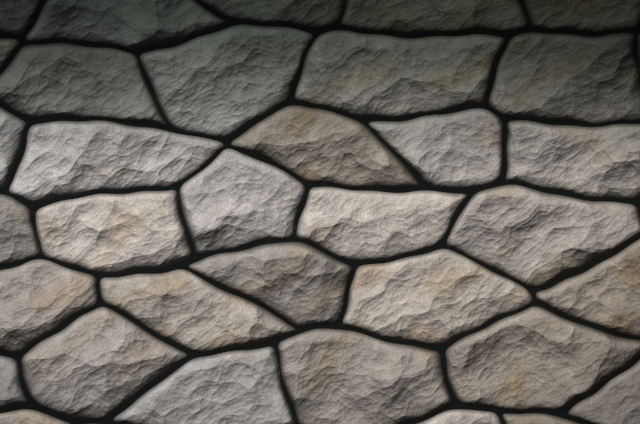
This texture is drawn by a Shadertoy shader. Its source:

```glsl
vec2 hash2(vec2 p) {
    vec3 q = fract(p.xyx * vec3(0.1031, 0.1030, 0.0973));
    q += dot(q, q.yzx + 33.33);
    return fract((q.xx + q.yz) * q.zy);
}

float smoothMin(float a, float b, float k) {
    float h = max(k - abs(a - b), 0.0) / k;
    return min(a, b) - 0.25 * k * h * h;
}

// Squared cellular distance with uneven cell floors: scooped bowls, sharp ridges
float scoops(vec2 p) {
    vec2 cell = floor(p);
    float nearest = 9.0;
    for (float y = -1.0; y <= 1.0; y++)
    for (float x = -1.0; x <= 1.0; x++) {
        vec2 c = cell + vec2(x, y);
        vec2 d = c + hash2(c) - p;
        nearest = min(nearest, dot(d, d) + 0.4 * hash2(c + 71.0).x);
    }
    return nearest;
}

vec2 stoneSite(vec2 cell) {
    vec2 stagger = vec2(0.5 * mod(cell.y, 2.0), 0.0);
    return cell + 0.5 + stagger + vec2(0.85, 0.7) * (hash2(cell + 17.0) - 0.5);
}

// Distance to the joint in canvas heights; also returns the stone's cell
float stoneEdge(vec2 p, out vec2 stone) {
    vec2 scale = vec2(2.75, 5.4);
    p += 0.009 * sin(p.yx * vec2(17.0, 13.0) + vec2(0.6, 2.1));
    p += 0.0018 * sin(p.yx * vec2(63.0, 57.0) + p * 31.0);
    vec2 s = p * scale, base = floor(s), site = s;
    float nearest = 99.0;
    for (float y = -2.0; y <= 2.0; y++)
    for (float x = -2.0; x <= 2.0; x++) {
        vec2 c = base + vec2(x, y), v = stoneSite(c) - s;
        if (dot(v, v) < nearest) {
            nearest = dot(v, v);
            stone = c;
            site = v;
        }
    }
    float edge = 0.3;
    for (float y = -2.0; y <= 2.0; y++)
    for (float x = -2.0; x <= 2.0; x++) {
        if (x == 0.0 && y == 0.0) continue;
        vec2 other = stoneSite(stone + vec2(x, y)) - s;
        vec2 n = normalize(other - site);
        float d = dot(0.5 * (site + other), n) / length(n * scale);
        edge = smoothMin(edge, d, 0.016);
    }
    return edge + 0.0012 * sin(p.x * 31.0 + 2.0 * sin(p.y * 27.0));
}

// Rounded stone faces carved by diagonal chips
float wallHeight(vec2 p, out vec2 stone, out float edge) {
    edge = stoneEdge(p, stone);
    float dome = 1.0 - exp(-max(edge, 0.0) / 0.009);
    vec2 q = p + 7.0 * hash2(stone);
    q += 0.009 * sin(q.yx * vec2(19.0, 23.0)) + 0.0025 * sin(q.yx * 71.0 + q * 37.0);
    q = vec2(0.7 * dot(q, vec2(0.87, 0.49)), dot(q, vec2(-0.49, 0.87)));
    float rough = 0.6 + 0.4 * sin(q.x * 23.0 + 2.0 * sin(q.y * 17.0));
    float chips = 0.0, freq = 5.5, slope = 0.19;
    for (int i = 0; i < 5; i++) {
        chips += slope * scoops(q * freq + float(i) * 9.7) / freq;
        freq *= 2.15;
        slope = (i < 2 ? 0.07 + 0.12 * rough : 0.14);
    }
    return dome * (0.007 + chips);
}

void mainImage(out vec4 fragColor, in vec2 fragCoord) {
    vec2 p = fragCoord / iResolution.y;
    vec2 uv = fragCoord / iResolution.xy;
    vec2 stone, tapStone;
    float edge, tapEdge, e = 0.0025;

    // Daylight from the upper left
    float h = wallHeight(p, stone, edge);
    vec2 slope = vec2(wallHeight(p + vec2(e, 0.0), tapStone, tapEdge),
                      wallHeight(p + vec2(0.0, e), tapStone, tapEdge)) - h;
    vec3 normal = normalize(vec3(-slope / e, 1.0));
    vec3 sun = normalize(vec3(-0.28, 0.62, 0.95));
    float light = clamp(dot(normal, sun) / sun.z, 0.2, 1.25);

    // Grey and tan stones, warmer to the right, with ochre stains
    vec2 rnd = hash2(stone + 43.0);
    float warmth = clamp(0.1 + 0.5 * rnd.x + 0.45 * (uv.x - 0.35), 0.0, 1.0);
    vec3 color = mix(vec3(0.595, 0.582, 0.575), vec3(0.59, 0.54, 0.48), warmth);
    float stain = sin(p.x * 15.0 + 3.0 * sin(p.y * 11.0)) * sin(p.y * 19.0 + 2.0 * sin(p.x * 13.0));
    color *= mix(vec3(1.0), vec3(0.95, 0.88, 0.78), smoothstep(0.2, 0.9, stain) * warmth);
    color *= 0.88 + 0.2 * rnd.y;
    color *= 0.90 + 0.12 * scoops(p * 210.0) + 0.13 * scoops(p * 37.0 + 5.0);
    color *= light;

    // Grime near the joints and thin dark gaps between stones
    color *= mix(0.68, 1.0, smoothstep(0.002, 0.014, edge));
    float face = smoothstep(0.0008, 0.0052, edge);
    color = mix(vec3(0.085, 0.095, 0.09), color, face);

    // Shade falling over the top, dimmer corners
    float shade = smoothstep(0.56, 1.02, uv.y + 0.05 * uv.x);
    color *= mix(vec3(1.03), vec3(0.37, 0.41, 0.39), shade);
    color *= 1.0 - 0.32 * smoothstep(0.4, 0.8, length((uv - vec2(0.47, 0.5)) * vec2(1.0, 0.9)));
    fragColor = vec4(color, 1.0);
}
```
